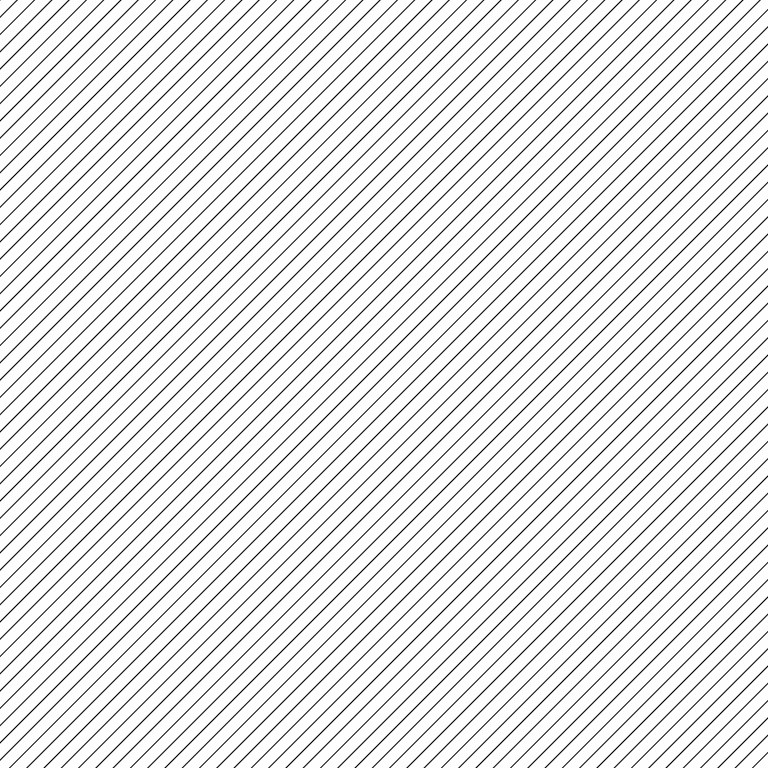
Reproduce this pattern procedurally as a WebGL 2 fragment shader.

```glsl
#version 300 es
precision highp float;
// Thin black pinstripes rising to the right at 45 degrees on near-white paper.
// A repeating diagonal coordinate gives the distance to the nearest stripe,
// and box-filtered coverage keeps the hairlines even at any canvas size.

uniform vec2 u_resolution;
out vec4 fragColor;

// Share of a pixel-wide box, centred at dist, that a stripe of this width fills.
float stripeCoverage(float dist, float width, float pixel) {
    float nearEdge = max(dist - 0.5 * pixel, -0.5 * width);
    float farEdge = min(dist + 0.5 * pixel, 0.5 * width);
    return clamp((farEdge - nearEdge) / pixel, 0.0, 1.0);
}

void main() {
    vec2 uv = gl_FragCoord.xy / u_resolution;
    float pixel = 1.0 / min(u_resolution.x, u_resolution.y);

    // Stripes per canvas edge, counted from the upper left corner
    float repeats = 44.45;
    float diagonal = (uv.x + 1.0 - uv.y) * repeats;

    // Perpendicular distance to the nearest stripe, in canvas units
    float dist = abs(fract(diagonal + 0.5) - 0.5) / (repeats * sqrt(2.0));

    // Ink over paper
    float ink = stripeCoverage(dist, 0.0014, pixel);
    vec3 color = mix(vec3(0.995), vec3(0.02), ink);
    fragColor = vec4(color, 1.0);
}
```
